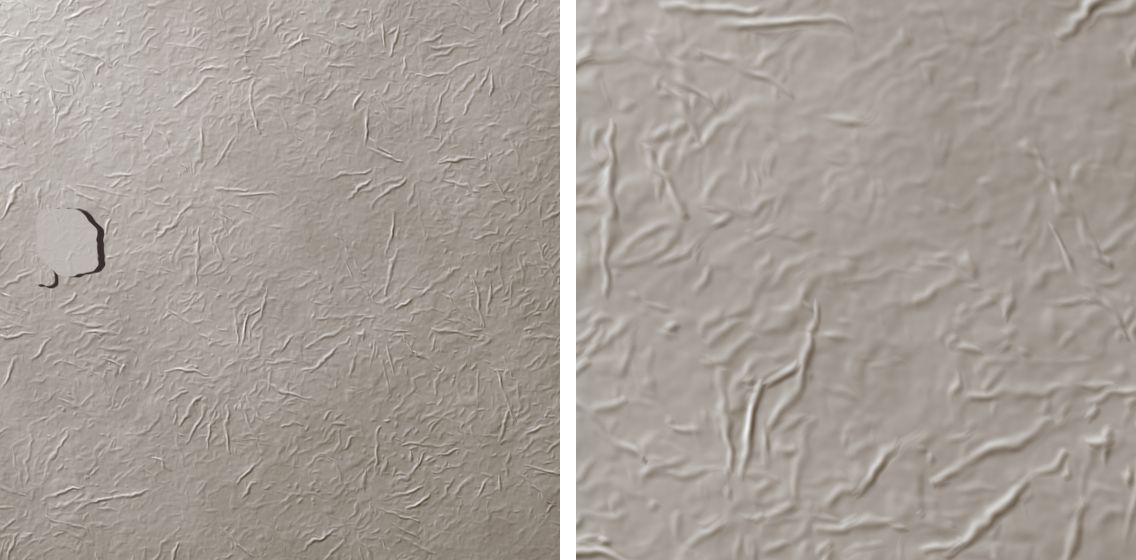
Left, the full canvas; right, a detail of the centre.
A WebGL 2 fragment shader for this texture:

```glsl
#version 300 es
precision highp float;

#define STAMP_CELL 0.265
#define STAMP_REACH 0.15
#define RIDGES 21.0
#define RIDGE_WIDTH 0.0033
#define FLECK_CELL 0.036
#define WANDER 0.015
#define RELIEF 1.1
#define LIGHT_STEP vec2(-0.0026, 0.0030)
#define DARK_TONE vec3(0.53, 0.49, 0.445)
#define PALE_TONE vec3(0.74, 0.72, 0.70)
#define SHADOW_TONE vec3(0.17, 0.13, 0.12)

uniform vec2 u_resolution;
out vec4 fragColor;

const float TAU = 6.28318;

float hash(vec2 p) {
    return fract(sin(dot(p, vec2(127.1, 311.7))) * 43758.5);
}

vec2 hash2(vec2 p) {
    return vec2(hash(p), hash(p + 57.3));
}

float noise(vec2 p) {
    vec2 i = floor(p), f = fract(p);
    f = f * f * (3.0 - 2.0 * f);
    return mix(mix(hash(i), hash(i + vec2(1, 0)), f.x),
               mix(hash(i + vec2(0, 1)), hash(i + vec2(1, 1)), f.x), f.y);
}

vec2 noise2(vec2 p) {
    return vec2(noise(p), noise(p + 31.7)) - 0.5;
}

vec2 polar(float angle, float radius) {
    return radius * vec2(cos(angle), sin(angle));
}

// Soft raised bead along the segment a-b, thinner at both ends
float bead(vec2 p, vec2 a, vec2 b, float width) {
    vec2 ab = b - a;
    float t = clamp(dot(p - a, ab) / dot(ab, ab), 0.0, 1.0);
    vec2 d = p - a - ab * t;
    float along = 2.0 * t - 1.0;
    width *= 1.0 - 0.4 * along * along;
    return exp(-dot(d, d) / (width * width)) * (1.0 - 0.45 * along * along);
}

// Fans of ridges left by a round brush pressed into the plaster
float stamps(vec2 p) {
    float h = 0.0;
    vec2 home = floor(p / STAMP_CELL);
    for (int k = 0; k < 9; k++) {
        vec2 id = home + vec2(k % 3 - 1, k / 3 - 1);
        vec2 q = p - (id + 0.2 + 0.6 * hash2(id)) * STAMP_CELL;
        if (length(q) > STAMP_REACH * 1.35) continue;
        float sector = floor(atan(q.y, q.x) / TAU * RIDGES);
        for (float s = -1.0; s <= 1.0; s++) {
            float n = mod(sector + s, RIDGES);
            vec2 seed = id * 7.3 + n * vec2(1.7, 3.1);
            vec2 r = hash2(seed), v = hash2(seed + 11.9);
            float angle = (n + 0.2 + 0.6 * r.x) / RIDGES * TAU;
            float start = STAMP_REACH * mix(0.15, 0.6, r.y);
            float end = start + STAMP_REACH * mix(0.2, 0.65, v.x);
            float strength = smoothstep(-0.1, 0.9, v.y);
            vec2 tip = polar(angle + (r.y - 0.4) * 0.3, end);
            h = max(h, strength * bead(q, polar(angle, start), tip, RIDGE_WIDTH));
        }
    }
    return h;
}

// Short scattered ridges, leaning towards the rising diagonal
float flecks(vec2 p, float cell, float width) {
    float h = 0.0;
    vec2 home = floor(p / cell);
    for (int k = 0; k < 9; k++) {
        vec2 id = home + vec2(k % 3 - 1, k / 3 - 1);
        vec2 r = hash2(id + 3.3), v = hash2(id + 91.7);
        vec2 q = p - (id + r) * cell;
        vec2 arm = polar(0.65 + (v.x - 0.5) * 1.7, cell * mix(0.12, 0.5, r.y));
        h = max(h, v.y * bead(q, -arm, arm, width));
    }
    return h;
}

// Crooked creases along the middle level of a slanted noise
float creases(vec2 p) {
    vec2 q = vec2(0.8 * p.x + 0.6 * p.y, 0.8 * p.y - 0.6 * p.x);
    float level = (noise(q * vec2(34.0, 66.0)) - 0.5) * 6.0;
    return exp(-level * level) * smoothstep(0.35, 0.75, noise(p * 45.0 + 9.0));
}

float height(vec2 p) {
    vec2 w = p + WANDER * noise2(p * 22.0) + 0.5 * WANDER * noise2(p * 58.0)
           + 0.26 * WANDER * noise2(p * 125.0);
    float fade = 0.35 + 1.05 * noise(p * 46.0);
    float patches = 0.4 + 0.6 * smoothstep(0.2, 0.7, noise(p * 7.0 + 4.0));
    float coarse = 0.85 * fade * flecks(w, FLECK_CELL, RIDGE_WIDTH * 0.9);
    float fine = 0.6 * fade * flecks(w + 5.0, FLECK_CELL * 0.5, RIDGE_WIDTH * 0.8);
    float wrinkles = max(max(coarse, fine), 0.5 * creases(w)) * patches;
    float specks = 0.22 * smoothstep(0.55, 0.9, noise(w * 80.0));
    float grain = 0.16 * noise(p * 95.0) + 0.15 * noise(p * 190.0);
    return max(stamps(w) * fade, wrinkles) + specks + grain;
}

// Coverage of a ragged, slanted paint flake
float flake(vec2 p, vec2 centre, vec2 size) {
    vec2 q = (p - centre + 0.010 * noise2(p * 36.0) + 0.004 * noise2(p * 110.0)) / size;
    q.x += 0.2 * q.y;
    vec2 c = q * q * abs(q);
    float d = (pow(c.x + c.y, 1.0 / 3.0) - 1.0) * size.y;
    return 1.0 - smoothstep(-0.002, 0.002, d);
}

// Lay a flake and its cast shadow over the wall
vec3 layFlake(vec3 wall, vec3 paint, vec2 p, vec2 centre, vec2 size, vec2 drop) {
    wall = mix(wall, SHADOW_TONE, 0.9 * flake(p - drop, centre, size));
    return mix(wall, paint, flake(p, centre, size));
}

void main() {
    vec2 p = gl_FragCoord.xy / min(u_resolution.x, u_resolution.y);
    vec2 uv = gl_FragCoord.xy / u_resolution;

    // Light falling off from the upper left, then slopes facing it
    vec2 lamp = uv - vec2(0, 1);
    float glow = 0.52 + 0.46 * (uv.y - uv.x) + 0.2 * exp(-7.0 * dot(lamp, lamp));
    glow += 0.16 * (noise(p * 5.0) - 0.5) + 0.2 * (noise(p * 18.0) - 0.5);
    float slope = RELIEF * (height(p) - height(p + LIGHT_STEP));
    vec3 color = mix(DARK_TONE, PALE_TONE, glow + slope);

    // Peeling paint
    vec3 paint = mix(DARK_TONE, PALE_TONE, 0.98 + 0.25 * slope);
    color = layFlake(color, mix(color, paint, 0.4), p, vec2(0.078, 0.507), vec2(0.02, 0.017), vec2(0.006, -0.004));
    color = layFlake(color, paint, p, vec2(0.118, 0.570), vec2(0.054, 0.060), vec2(0.012, -0.001));

    fragColor = vec4(color, 1.0);
}
```
